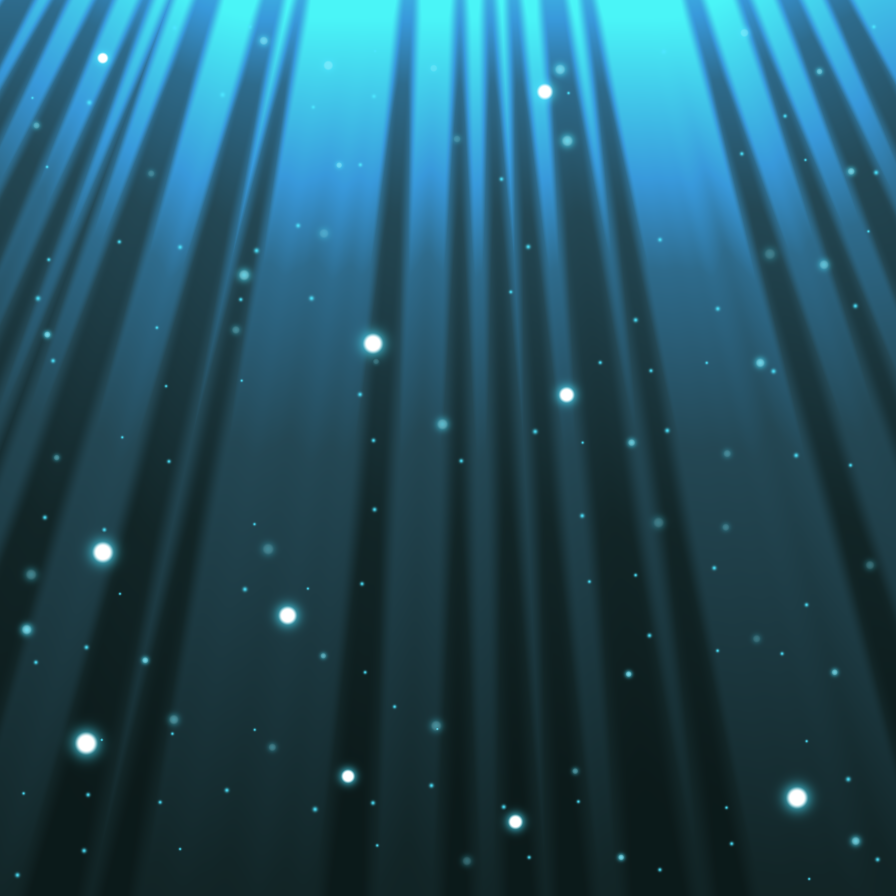
This background is drawn by a three.js fragment shader. Its source:

```glsl
#define SOURCE vec2(0.516, 1.87)
#define EDGE_SOFTNESS 0.008
#define SHADE_TOP 0.17
#define SHADE_GROWTH 0.38
#define SIDE_FADE 0.13
#define STREAK_AMOUNT 0.16
#define ORB_CHANCE 0.32
#define ORB_RADIUS 0.014
#define MOTE_RADIUS 0.007
#define SPECK_RADIUS 0.0026

varying vec2 vUv;

const vec3 CYAN = vec3(0.29, 0.96, 0.97);
const vec3 AZURE = vec3(0.22, 0.60, 0.86);
const vec3 STEEL = vec3(0.18, 0.42, 0.55);
const vec3 TEAL = vec3(0.14, 0.28, 0.33);
const vec3 DEEP = vec3(0.07, 0.145, 0.152);
const vec3 ABYSS = vec3(0.045, 0.10, 0.10);
const vec3 GLOW = vec3(0.30, 0.90, 1.0);

// Shadow bands: slope from the light source, half width
const int BAND_COUNT = 18;
const vec2 BANDS[BAND_COUNT] = vec2[BAND_COUNT](
  vec2(-0.570, 0.022), vec2(-0.517, 0.012), vec2(-0.460, 0.014),
  vec2(-0.406, 0.009), vec2(-0.375, 0.004), vec2(-0.328, 0.018),
  vec2(-0.244, 0.016), vec2(-0.207, 0.009), vec2(-0.069, 0.012),
  vec2(-0.003, 0.008), vec2(0.035, 0.009), vec2(0.066, 0.010),
  vec2(0.117, 0.018), vec2(0.161, 0.010), vec2(0.297, 0.013),
  vec2(0.362, 0.010), vec2(0.420, 0.016), vec2(0.483, 0.017)
);

vec2 hash2(vec2 p) {
  vec3 q = fract(p.xyx * vec3(0.1031, 0.1030, 0.0973));
  q += dot(q, q.yzx + 33.33);
  return fract((q.xx + q.yz) * q.zy);
}

float gradientNoise(float x) {
  float cell = floor(x);
  float f = x - cell;
  float a = hash2(vec2(cell, 7.0)).x * 2.0 - 1.0;
  float b = hash2(vec2(cell + 1.0, 7.0)).x * 2.0 - 1.0;
  float blend = f * f * f * (f * (f * 6.0 - 15.0) + 10.0);
  return mix(a * f, b * (f - 1.0), blend);
}

float ramp(float start, float end, float x) {
  return clamp((x - start) / (end - start), 0.0, 1.0);
}

vec3 waterColor(float depth) {
  vec3 color = mix(CYAN, AZURE, ramp(0.02, 0.20, depth));
  color = mix(color, STEEL, ramp(0.20, 0.30, depth));
  color = mix(color, TEAL, ramp(0.30, 0.50, depth));
  color = mix(color, DEEP, ramp(0.50, 0.98, depth));
  return mix(color, ABYSS, ramp(0.98, 1.40, depth));
}

// Amount of shadow across the fan of light
float bandShade(float slope) {
  float shade = 0.0;
  for (int i = 0; i < BAND_COUNT; i++) {
    float distanceToBand = abs(slope - BANDS[i].x) - BANDS[i].y;
    shade = max(shade, 1.0 - smoothstep(-EDGE_SOFTNESS, EDGE_SOFTNESS, distanceToBand));
  }
  return shade;
}

// One particle at most per grid cell: x is the core, y the halo
vec2 scatter(vec2 p, float cells, float radius, float chance, float seed) {
  vec2 grid = p * cells;
  vec2 id = floor(grid) + seed;
  vec2 place = mix(vec2(0.22), vec2(0.78), hash2(id));
  vec2 traits = hash2(id + 19.7);
  float size = radius * mix(0.5, 1.0, traits.y);
  float d = length((fract(grid) - place) / cells) / size;
  float core = 1.0 - smoothstep(0.55, 1.0, d);
  float halo = exp(-0.9 * d * d);
  return vec2(core, halo) * step(traits.x, chance);
}

void main() {
  float down = 1.0 - vUv.y;
  float slope = (vUv.x - SOURCE.x) / (SOURCE.y - vUv.y);

  // Shadows push the colour towards deeper water
  float streaks = gradientNoise(slope * 45.0) * STREAK_AMOUNT;
  float shade = bandShade(slope) + streaks * smoothstep(0.0, 0.3, down);
  float depth = down + shade * (SHADE_TOP + SHADE_GROWTH * down);
  depth += SIDE_FADE * smoothstep(0.25, 0.58, abs(slope));
  vec3 color = waterColor(max(depth, 0.0));

  // Floating particles, from large orbs to fine specks
  vec2 orbs = scatter(vUv, 4.0, ORB_RADIUS, ORB_CHANCE, 3.0);
  vec2 motes = scatter(vUv, 9.0, MOTE_RADIUS, 0.45, 41.0);
  vec2 specks = scatter(vUv, 13.0, SPECK_RADIUS, 0.55, 83.0);
  float moteLight = mix(0.25, 0.9, hash2(floor(vUv * 9.0) + 5.0).x);
  color = mix(color, GLOW, max(orbs.y, max(motes.y * moteLight, specks.y * 0.9)));
  color = mix(color, vec3(1.0), max(orbs.x, motes.x * moteLight * 0.25));

  gl_FragColor = vec4(color, 1.0);
}
```
